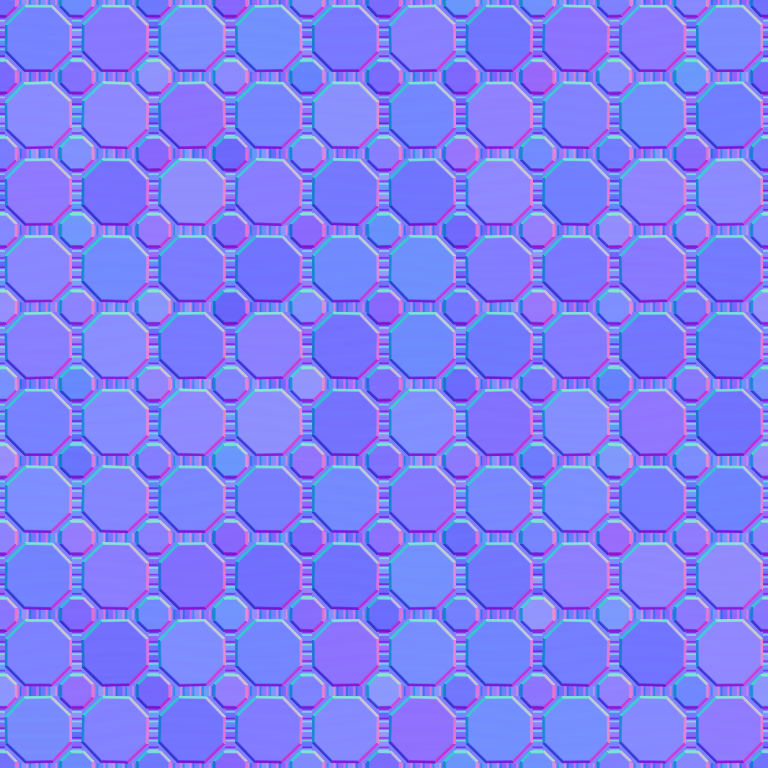
Reproduce this texture map procedurally as a WebGL 1 fragment shader.

```glsl
precision highp float;

uniform vec2 u_resolution;

const float TAU = 6.2831853;
const float REPEATS = 10.0;
const float RUNGS = 8.0;

vec2 hash2(vec2 id, float seed) {
  vec3 h = fract(vec3(id.xyx + seed) * vec3(0.1031, 0.1030, 0.0973));
  h += dot(h, h.yzx + 33.33);
  return fract((h.xx + h.yz) * h.zy);
}

// Coverage of the inside of a shape with signed distance d
float inside(float d, float pixel) {
  return 1.0 - smoothstep(-0.6 * pixel, 0.6 * pixel, d);
}

// Steepness of a rounded rim just inside a shape
float rim(float d, float width) {
  return smoothstep(-width, -0.35 * width, d);
}

// Regular octagon: outward direction in xy, signed distance in z
vec3 octagon(vec2 p, float radius) {
  vec2 a = abs(p);
  vec2 side = vec2(p.x < 0.0 ? -1.0 : 1.0, p.y < 0.0 ? -1.0 : 1.0);
  float diagonal = (a.x + a.y) * 0.70711;
  float straight = max(a.x, a.y);
  vec2 outward = a.x > a.y ? vec2(side.x, 0.0) : vec2(0.0, side.y);
  if (diagonal > straight) outward = side * 0.70711;
  return vec3(outward, max(diagonal, straight) - radius);
}

// Slightly turned and tilted octagonal tile: slope in xy, coverage in z
vec3 tile(vec2 p, vec2 id, float radius, float tilt, float seed, float pixel) {
  float angle = (hash2(id, seed + 7.0).x - 0.5) * 0.06;
  float c = cos(angle);
  float s = sin(angle);
  mat2 turn = mat2(c, s, -s, c);
  vec3 shape = octagon(turn * p, radius);
  vec2 face = (hash2(id, seed) - 0.5) * tilt;
  vec2 edge = (shape.xy * turn) * 1.3;
  return vec3(face + edge * rim(shape.z, 0.045), inside(shape.z, pixel));
}

// Row of small bars filling the channels between large tiles
vec2 rungSlope(vec2 p, vec2 corner, vec2 local, float pixel) {
  bool upright = abs(local.x) < abs(local.y);
  vec2 axis = upright ? vec2(0.0, 1.0) : vec2(1.0, 0.0);
  float along = dot(p, axis) * RUNGS;
  float across = upright ? local.x : local.y;
  float lane = upright ? corner.x : corner.y + 20.0;
  float s = (fract(along) - 0.5) / RUNGS;
  vec2 id = vec2(mod(floor(along), REPEATS * RUNGS), lane);
  float d = max(abs(s) - 0.054, abs(across) - 0.064);
  vec2 face = (hash2(id, 51.0) - 0.5) * 0.45;
  vec2 edge = axis * (s < 0.0 ? -0.8 : 0.8) * rim(abs(s) - 0.054, 0.03);
  return (face + edge) * inside(d, pixel);
}

// Faint horizontal brushing made of periodic waves
float brushing(vec2 uv) {
  float bend = 0.5 * sin(TAU * (3.0 * uv.x + 2.0 * uv.y));
  float coarse = sin(TAU * (43.0 * uv.y + bend));
  float fine = sin(TAU * (97.0 * uv.y - 2.0 * uv.x + 0.7 * bend));
  return 0.6 * coarse + 0.4 * fine;
}

void main() {
  vec2 uv = gl_FragCoord.xy / u_resolution;
  vec2 p = uv * REPEATS;
  float pixel = REPEATS / min(u_resolution.x, u_resolution.y);

  vec2 cell = mod(floor(p), REPEATS);
  vec2 nearest = floor(p + 0.5);
  vec2 corner = mod(nearest, REPEATS);
  vec2 local = p - nearest;

  // Layers from the channel floor upwards
  vec2 slope = rungSlope(p, corner, local, pixel);
  vec3 large = tile(fract(p) - 0.5, cell, 0.436, 0.28, 3.0, pixel);
  vec3 small = tile(local, corner, 0.226, 0.42, 29.0, pixel);
  slope = mix(slope, large.xy, large.z);
  slope = mix(slope, small.xy, small.z);
  slope.y += 0.018 * brushing(uv);

  // Encode the surface direction as colour
  vec3 normal = normalize(vec3(slope, 1.0));
  gl_FragColor = vec4(normal * 0.5 + 0.5, 1.0);
}
```
